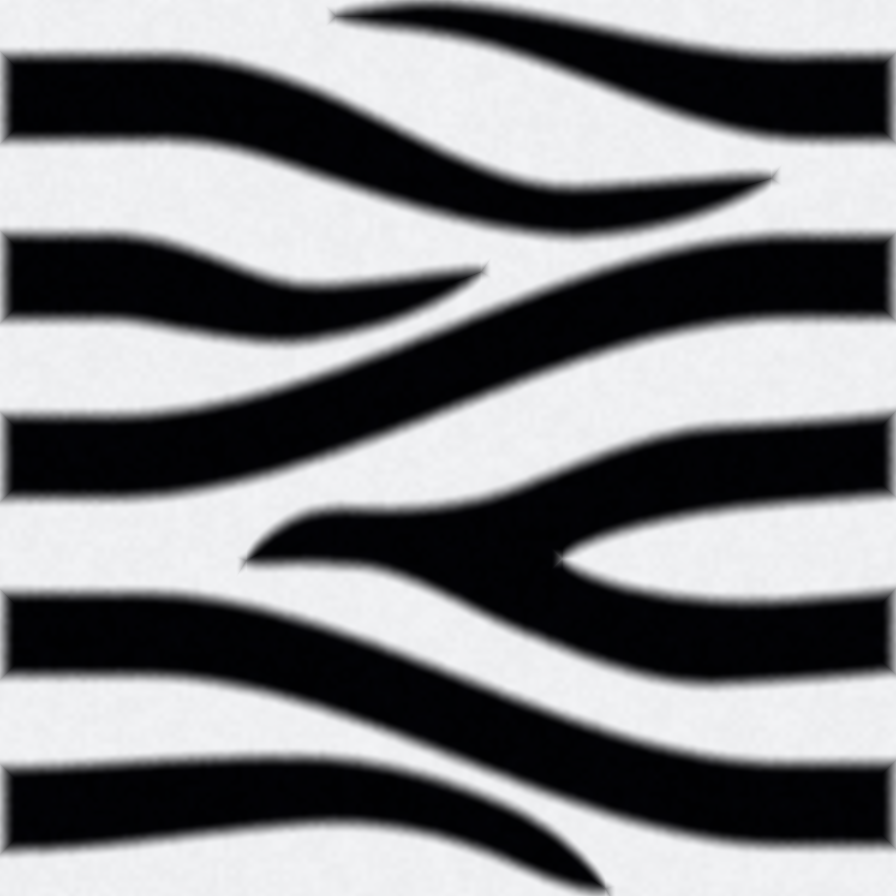
Reproduce this pattern procedurally as a WebGL 2 fragment shader.

```glsl
#version 300 es
precision highp float;
// Soft-edged black zebra stripes that sway, taper and fork on a pale ground.

uniform vec2 u_resolution;
out vec4 fragColor;

float hash(vec2 cell) {
    vec3 q = fract(cell.xyx * vec3(0.1031, 0.103, 0.0973));
    q += dot(q, q.yzx + 33.33);
    return fract((q.x + q.y) * q.z);
}

float valueNoise(vec2 p) {
    vec2 cell = floor(p), f = fract(p);
    f = f * f * (3.0 - 2.0 * f);
    return mix(mix(hash(cell), hash(cell + vec2(1, 0)), f.x),
               mix(hash(cell + vec2(0, 1)), hash(cell + vec2(1, 1)), f.x), f.y);
}

// Parabola that starts at zero and bends away for positive s
float bend(float s) {
    s = max(s, 0.0);
    return s * s;
}

// Thickness factor of a rounded point, from 0 at the tip to 1
float taper(float s) {
    s = clamp(s, 0.0, 1.0);
    return pow(s * (2.0 - s), 0.7);
}

// Signed distance across a band, cut off beyond its tip
float band(float offset, float halfWidth, float fromTip) {
    return max(abs(offset) - halfWidth, -fromTip);
}

// Stripes that cross the whole width, moving from one row to another
float crossingStripes(float x, float y) {
    float rising = mix(0.510, 0.309, smoothstep(0.124, 0.885, x));
    float falling = mix(0.708, 0.898, smoothstep(0.156, 0.879, x));
    return min(abs(y - rising), abs(y - falling)) - 0.0456;
}

// Stripes that come from the left or right side and end in a point
float pointedStripes(float x, float y) {
    float center = 0.109 + 0.128 * smoothstep(0.182, 0.651, x) - 0.614 * bend(x - 0.612);
    float width = mix(0.047, 0.027, smoothstep(0.326, 0.625, x));
    float fromTip = 0.861 - x;
    float d = band(y - center, width * taper(fromTip / 0.208), fromTip);

    center = 0.309 + 0.042 * smoothstep(0.117, 0.352, x) - 0.845 * bend(x - 0.2995);
    width = mix(0.047, 0.0287, smoothstep(0.169, 0.391, x));
    fromTip = 0.537 - x;
    d = min(d, band(y - center, width * taper(fromTip / 0.208), fromTip));

    center = 0.903 - 0.0208 * smoothstep(0.0, 0.365, x) + 1.044 * bend(x - 0.3516);
    width = mix(0.0456, 0.030, smoothstep(0.052, 0.586, x));
    fromTip = 0.676 - x;
    d = min(d, band(y - center, width * taper(fromTip / 0.104), fromTip));

    center = 0.0182 + 0.0911 * smoothstep(0.449, 0.898, x);
    width = mix(0.0145, 0.0469, smoothstep(0.39, 0.9375, x));
    fromTip = x - 0.375;
    return min(d, band(y - center, width * taper(fromTip / 0.13), fromTip));
}

// Pointed stripe that widens and is split by a pale wedge
float forkedStripe(float x, float y) {
    float center = 0.599 + 0.0247 * smoothstep(0.378, 0.586, x)
                 + 3.07 * bend(0.3685 - x) - 0.138 * bend(x - 0.638);
    float width = mix(0.0313, 0.1432, smoothstep(0.39, 0.807, x));
    float outer = band(y - center, width * taper((x - 0.275) / 0.117), x - 0.275);
    float wedge = band(y - center, 0.0547 * taper((x - 0.6276) / 0.26), x - 0.6276);
    return max(outer, -wedge);
}

void main() {
    vec2 p = gl_FragCoord.xy / u_resolution;
    float x = p.x, y = 1.0 - p.y;

    float d = min(crossingStripes(x, y), min(pointedStripes(x, y), forkedStripe(x, y)));

    // Thin pale margin at both sides
    d = max(d, max(0.005 - x, x - 0.996));

    // Faint mottling of ground and ink, slight roughness of the edges
    float grain = 0.6 * valueNoise(p * 150.0) + 0.4 * valueNoise(p * 60.0 + 7.0) - 0.5;
    vec3 ground = vec3(0.937, 0.94, 0.948) + 0.035 * grain;
    vec3 ink = vec3(0.006, 0.007, 0.016) + vec3(0.01, 0.01, 0.025) * grain;
    float paleness = smoothstep(-0.0125, 0.0125, d + 0.001 * grain);

    fragColor = vec4(mix(ink, ground, paleness), 1.0);
}
```
